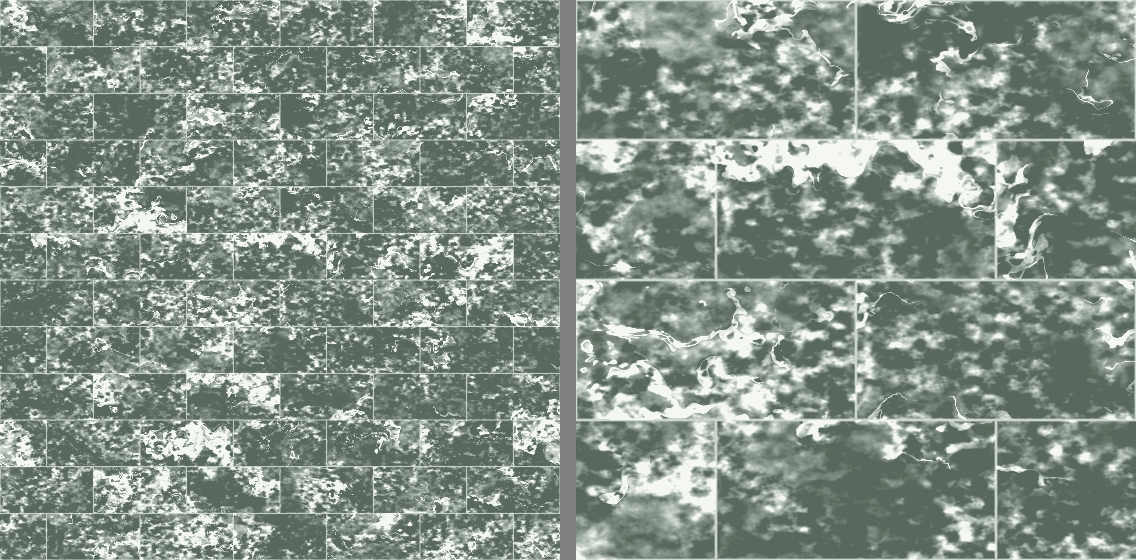
Left: the whole. Right: its middle third, enlarged.
Write a Shadertoy shader that draws this texture.

```glsl
float hash(vec2 p) {
    vec3 q = fract(vec3(p.xyx) * 0.1031);
    q += dot(q, q.yzx + 33.33);
    return fract((q.x + q.y) * q.z);
}

float noise(vec2 p) {
    vec2 i = floor(p), f = fract(p);
    f = f * f * (3.0 - 2.0 * f);
    return mix(mix(hash(i), hash(i + vec2(1, 0)), f.x),
               mix(hash(i + vec2(0, 1)), hash(i + vec2(1, 1)), f.x), f.y);
}

// Layered noise, rescaled to roughly zero mean and unit deviation
float fbm(vec2 p, int octaves) {
    float sum = 0.0, amplitude = 0.5;
    for (int i = 0; i < octaves; i++) {
        sum += amplitude * (noise(p) - 0.5);
        p = mat2(1.92, 0.56, -0.56, 1.92) * p + 17.3;
        amplitude *= 0.55;
    }
    return sum * 9.0;
}

// Weathered stone: clouds, speckle and broken pale veins
float stoneTone(vec2 p, vec2 tile) {
    float veinAmount = hash(tile + 41.7);
    vec2 q = p + 37.0 * vec2(hash(tile + 3.1), hash(tile + 8.6));
    vec2 warped = q + 0.05 * vec2(fbm(q * 5.0, 3), fbm(q * 5.0 + 9.2, 3));

    float cloud = fbm(warped * vec2(3.0, 4.5), 5);
    float busy = smoothstep(-1.2, 1.0, fbm(warped * vec2(4.0, 6.0) + 51.0, 3));
    float grain = fbm(q * vec2(21.0, 31.0), 3);

    float ridge = abs(fbm(warped * vec2(1.6, 3.8) + 23.0, 5) + 0.12 * grain);
    float patches = fbm(warped * vec2(2.4, 4.0) + 77.0, 4);
    float width = 0.12 + 0.3 * smoothstep(0.0, 1.8, patches);
    float vein = 1.0 - smoothstep(width * 0.4, width, ridge);
    vein *= smoothstep(-0.3, 0.6, patches + 1.3 * veinAmount - 0.8);
    float blotch = smoothstep(1.0, 1.7, patches + 0.8 * veinAmount - 0.4 + 0.15 * grain);

    float z = 0.42 * cloud + grain * (0.3 + 0.55 * busy) + 0.3 * busy - 0.4;
    z += 0.4 * (hash(tile + 15.0) - 0.5) + 1.9 * vein + 1.1 * blotch;
    z = clamp(z, -2.0, 2.2);
    return clamp(0.13 + 0.35 * z + 0.07 * z * z, -0.06, 1.0);
}

vec3 stoneColour(float tone) {
    vec3 dark = vec3(0.385, 0.44, 0.395);
    vec3 middle = vec3(0.67, 0.72, 0.69);
    vec3 pale = vec3(0.96, 0.97, 0.95);
    return tone < 0.5 ? mix(dark, middle, tone * 2.0)
                      : mix(middle, pale, tone * 2.0 - 1.0);
}

void mainImage(out vec4 fragColor, in vec2 fragCoord) {
    // Running bond: 6 tiles across, 12 courses, alternate courses shifted
    vec2 grid = fragCoord / iResolution.xy * vec2(6.0, 12.0);
    grid.x += 0.5 * mod(floor(grid.y) + 1.0, 2.0);
    vec2 tile = floor(grid), local = fract(grid);
    tile.x = mod(tile.x, 6.0);

    vec2 p = local * vec2(1.0, 0.5);
    float tone = stoneTone(p, tile);

    // Thin joints with slightly chipped edges
    vec2 toEdge = min(local, 1.0 - local) * vec2(1.0, 0.5);
    float edge = min(toEdge.x, toEdge.y);
    float chips = noise(p * 45.0 + tile * 19.0);
    tone += 0.3 * smoothstep(0.025, 0.0, edge) * smoothstep(0.5, 0.9, chips);

    float pixel = 6.0 / iResolution.y;
    float joint = 1.0 - smoothstep(0.005 - 0.5 * pixel, 0.005 + 0.5 * pixel, edge);
    vec3 colour = stoneColour(min(tone, 1.0));
    colour = mix(colour, max(colour, vec3(0.8, 0.84, 0.81)), joint);
    fragColor = vec4(colour, 1.0);
}
```
